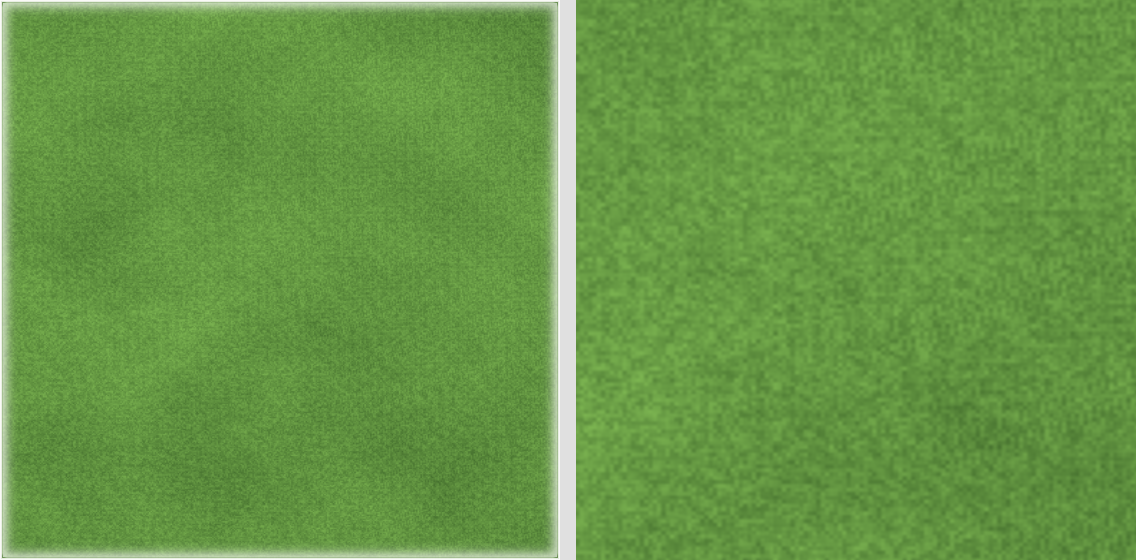
Left: the whole. Right: its middle third, enlarged.
Write a Shadertoy shader that draws this texture.

```glsl
// A square of short green turf: broad soft mottling under fine grain,
// with a pale glow fading inward from a thin frame and white margin.
// Layered value noise gives the turf; edge distance gives the frame.

const vec3 DARK_TURF = vec3(0.30, 0.475, 0.20);
const vec3 LIGHT_TURF = vec3(0.46, 0.675, 0.30);
const vec3 PALE_GLOW = vec3(0.98, 0.98, 0.97);
const vec3 FRAME_GREEN = vec3(0.50, 0.65, 0.40);

float hash(vec2 p) {
    return fract(sin(dot(p, vec2(127.1, 311.7))) * 43758.5453);
}

float valueNoise(vec2 p) {
    vec2 cell = floor(p);
    vec2 f = fract(p);
    vec2 u = f * f * (3.0 - 2.0 * f);
    float low = mix(hash(cell), hash(cell + vec2(1.0, 0.0)), u.x);
    float high = mix(hash(cell + vec2(0.0, 1.0)), hash(cell + vec2(1.0)), u.x);
    return mix(low, high, u.y);
}

// Normalised sum of rotated noise octaves
float fbm(vec2 p, int octaves, float gain) {
    mat2 turn = mat2(0.8, 0.6, -0.6, 0.8);
    float sum = 0.0;
    float total = 0.0;
    float weight = 1.0;
    for (int i = 0; i < octaves; i++) {
        sum += weight * valueNoise(p);
        total += weight;
        weight *= gain;
        p = turn * p * 2.03 + vec2(17.3, 9.1);
    }
    return sum / total;
}

// Fine fibres, slightly wider than tall
float turfGrain(vec2 uv) {
    float coarse = valueNoise(uv * vec2(210.0, 250.0)) - 0.5;
    float fine = valueNoise(uv.yx * vec2(430.0, 390.0) + 31.7) - 0.5;
    return 0.6 * coarse + 0.75 * fine;
}

vec3 turfColor(vec2 uv) {
    float mottle = fbm(uv * vec2(4.2, 4.8) + vec2(3.7, 8.2), 6, 0.58) - 0.5;
    float tone = 0.5 + 0.95 * mottle + 0.72 * turfGrain(uv);
    return mix(DARK_TURF, LIGHT_TURF, tone);
}

// Pale falloff from the frame, rounded at the corners
float edgeGlow(vec2 edge, float reach) {
    vec2 side = exp(-edge * edge / (reach * reach));
    return 0.68 * (1.0 - (1.0 - side.x) * (1.0 - side.y));
}

float band(float d, float center, float halfWidth, float blur) {
    return 1.0 - smoothstep(halfWidth - blur, halfWidth + blur, abs(d - center));
}

void mainImage(out vec4 fragColor, in vec2 fragCoord) {
    float size = min(iResolution.x, iResolution.y);
    vec2 uv = fragCoord / size;
    vec2 edge = min(fragCoord, iResolution.xy - fragCoord) / size;
    float d = min(edge.x, edge.y);
    float blur = 0.6 / size;

    // Turf with its inward glow
    vec3 color = mix(turfColor(uv), PALE_GLOW, edgeGlow(edge, 0.0165));

    // Thin frame, darker where its sides meet
    float corner = 1.0 - smoothstep(0.006, 0.014, max(edge.x, edge.y));
    vec3 frame = mix(FRAME_GREEN, DARK_TURF, 0.8 * corner);
    float line = band(d, 0.0040, 0.0009, blur);
    color = mix(color, frame, line * mix(0.55, 1.0, corner));

    // White margin outside the frame
    float margin = 1.0 - smoothstep(0.0030 - blur, 0.0030 + blur, d);
    color = mix(color, PALE_GLOW, margin);

    fragColor = vec4(clamp(color, 0.0, 1.0), 1.0);
}
```
